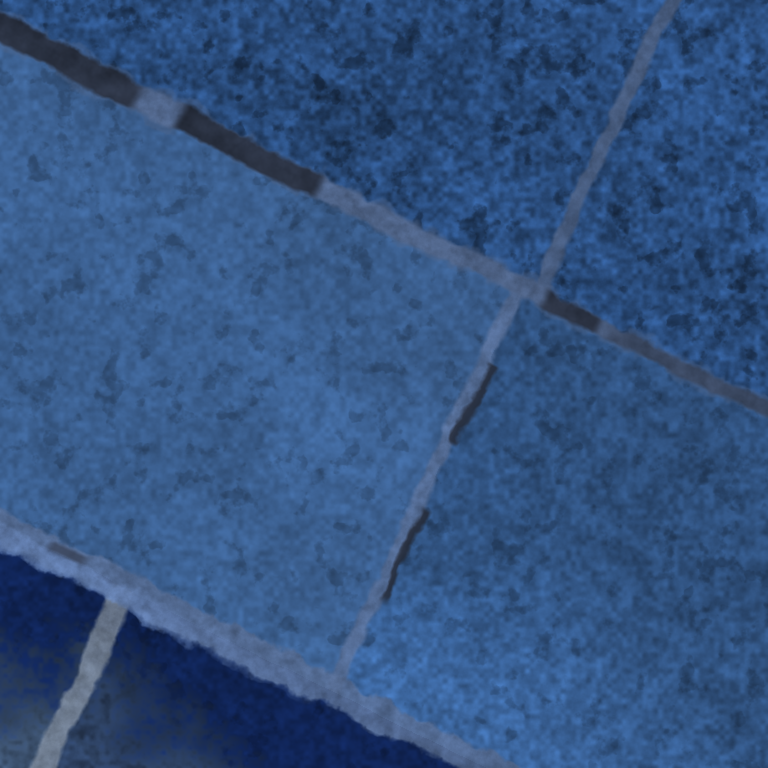
A Shadertoy shader for this texture:

```glsl
// Worn blue stone paving: large slabs laid in tilted rows with mortar joints.
// Slab cells come from a rotated grid; layered value noise adds grain, frayed
// mortar edges, open dark gaps and pale scuffing on the lowest row.

const vec2  ALONG      = vec2(0.8944, -0.4472);  // direction of the rows
const vec2  ACROSS     = vec2(0.4472, 0.8944);   // direction between rows
const vec2  SLAB       = vec2(0.82, 0.58);       // slab length and row height
const float ROW_START  = 0.283;                  // height of the lower bed joint
const float CROSS_AT   = 0.339;                  // cross joint of the upper rows
const float LOW_SHIFT  = -0.287;                 // stagger of the lowest row
const float CROSS_TILT = -0.035;
const float SOFT       = 0.0035;                 // edge softness

const vec3 PALE_BLUE  = vec3(0.235, 0.378, 0.570);
const vec3 SLATE_BLUE = vec3(0.185, 0.315, 0.490);
const vec3 DARK_BLUE  = vec3(0.165, 0.300, 0.490);
const vec3 DEEP_BLUE  = vec3(0.060, 0.135, 0.320);
const vec3 SCUFF      = vec3(0.240, 0.320, 0.420);
const vec3 MORTAR     = vec3(0.310, 0.390, 0.530);
const vec3 CHALK      = vec3(0.390, 0.500, 0.690);
const vec3 SAND       = vec3(0.440, 0.490, 0.560);
const vec3 GAP        = vec3(0.145, 0.165, 0.215);

float hash(vec2 p) {
    vec3 q = fract(vec3(p.xyx) * 0.1031);
    q += dot(q, q.yzx + 33.33);
    return fract((q.x + q.y) * q.z);
}

float noise(vec2 p) {
    vec2 i = floor(p), f = fract(p);
    f = f * f * (3.0 - 2.0 * f);
    return mix(mix(hash(i), hash(i + vec2(1, 0)), f.x),
               mix(hash(i + vec2(0, 1)), hash(i + vec2(1, 1)), f.x), f.y);
}

float fbm(vec2 p) {
    float sum = 0.0, amp = 0.5;
    for (int i = 0; i < 4; i++) {
        sum += amp * noise(p);
        p = mat2(1.6, 1.2, -1.2, 1.6) * p + 17.3;
        amp *= 0.5;
    }
    return sum / 0.9375;
}

// Coverage of a soft band of the given half width around zero
float band(float d, float halfWidth) {
    float soft = max(SOFT, 1.0 / iResolution.y);
    return 1.0 - smoothstep(halfWidth - soft, halfWidth + soft, abs(d));
}

// Soft-ended interval from a to b
float span(float x, float a, float b) {
    return smoothstep(a - 0.008, a + 0.008, x) * (1.0 - smoothstep(b - 0.008, b + 0.008, x));
}

vec3 slabColor(vec2 p, float v, float row, float col) {
    float grain = 0.6 * fbm(p * 65.0 + 40.0) + 0.4 * noise(p * 150.0) - 0.5;
    float cloud = fbm(p * 7.0 + 5.0) - 0.5;
    bool pale = row == 0.0 && col < 0.0;
    vec3 base = pale ? PALE_BLUE : row == 0.0 ? SLATE_BLUE : DARK_BLUE;
    if (row < 0.0) base = DEEP_BLUE;
    float contrast = pale ? 0.42 : row > 0.0 ? 0.95 : 0.65;
    vec3 color = base * (1.0 + contrast * grain + 0.25 * cloud);
    // Slabs brighten a little toward the bottom of the middle row
    if (row == 0.0 && !pale) color *= 1.0 + 0.25 * smoothstep(0.6, 0.3, v);
    // Dark pits, then scuffing on the lowest row
    float pit = smoothstep(0.60, 0.76, fbm(p * 48.0 + 90.0));
    color *= 1.0 - pit * (row > 0.0 ? 0.28 : 0.17);
    if (row < 0.0) {
        float wear = smoothstep(0.19, 0.08, v + 0.22 * cloud + 0.12 * grain);
        color = mix(color, SCUFF * (1.0 + 0.8 * grain), wear * (col < 0.0 ? 0.9 : 0.65));
    }
    return color;
}

void mainImage(out vec4 fragColor, in vec2 fragCoord) {
    vec2 p = fragCoord / iResolution.y;
    float fray = fbm(p * 42.0) - 0.5;
    vec2 warp = 0.010 * (vec2(fbm(p * 9.0), fbm(p * 9.0 + 31.0)) - 0.5);
    float u = dot(p + warp, ALONG), v = dot(p + warp, ACROSS);

    // Slab cell and signed distances to the nearest joints
    float row = floor((v - ROW_START) / SLAB.y);
    float bed = v - ROW_START - SLAB.y * floor((v - ROW_START) / SLAB.y + 0.5);
    float rowMiddle = ROW_START + (row + 0.5) * SLAB.y;
    float x = u - CROSS_AT - (row < 0.0 ? LOW_SHIFT : 0.0) - CROSS_TILT * (v - rowMiddle);
    float col = floor(x / SLAB.x);
    float cross = x - SLAB.x * floor(x / SLAB.x + 0.5);
    vec3 color = slabColor(p, v, row, col);
    float grit = 1.0 + 0.35 * (fbm(p * 95.0) - 0.5) + 0.3 * fray;

    // Cross joints: sandy below, chalky with a broken crack in the middle, plain above
    float crossWidth = row < 0.0 ? 0.015 : row > 0.0 ? 0.010 : 0.009;
    vec3 crossColor = row < 0.0 ? SAND : row > 0.0 ? MORTAR * 0.92 : mix(MORTAR, CHALK, 0.35);
    float rim = row == 0.0 ? cross + 0.006 : cross;
    color = mix(color, crossColor * grit, 0.9 * band(rim + 0.012 * fray, crossWidth));
    if (row == 0.0) {
        float broken = smoothstep(0.42, 0.54, noise(vec2(v * 23.0, 4.0)));
        broken *= span(v, 0.42, 0.82);
        color = mix(color, GAP, 0.85 * broken * band(cross - 0.004 + 0.016 * fray, 0.0055));
    }

    // Bed joints: a chalky lower one and a narrowing upper one with open gaps
    if (v < ROW_START + 0.5 * SLAB.y) {
        float edge = band(bed + 0.012 + 0.03 * fray, 0.013);
        color = mix(color, MORTAR * 1.08 * grit, 0.9 * band(bed + 0.022 * fray, 0.020));
        color = mix(color, CHALK * grit, edge * 0.75 * smoothstep(0.45, -0.1, u));
        color = mix(color, GAP * 1.4, 0.7 * span(u, -0.07, -0.02) * band(bed - 0.006, 0.006));
    } else {
        float width = mix(0.017, 0.010, smoothstep(-0.2, 0.5, u));
        float open = span(u, -0.6, -0.23) + span(u, -0.17, 0.034) + span(u, 0.36, 0.44);
        open = min(open + 0.55 * smoothstep(0.43, 0.47, u), 1.0);
        vec3 fill = mix(MORTAR * grit, GAP * (1.0 + 0.8 * fray), open * 0.92);
        color = mix(color, MORTAR, 0.4 * band(bed + 0.03 * fray, width + 0.004));
        color = mix(color, fill, 0.95 * band(bed + 0.012 * fray, width));
    }
    fragColor = vec4(clamp(color, 0.0, 1.0), 1.0);
}
```
